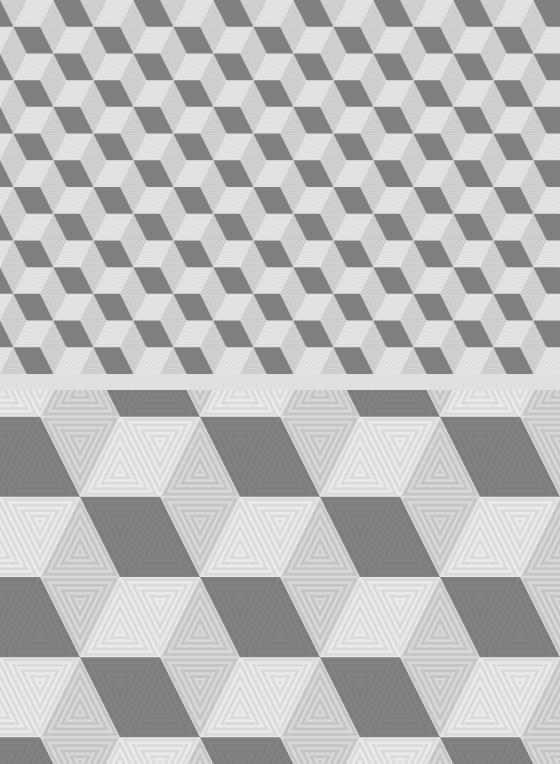
Top: the whole. Bottom: its middle third, enlarged.
Write a Shadertoy shader that draws this pattern.

```glsl
// Tumbling-block rhombi in three greys, engraved with concentric triangles.

const float TAU = 6.2831853;
const vec2 REPEATS = vec2(7.0, 7.0);      // blocks across, pairs of rows down
const float SIDES_PER_BLOCK = 3.0;        // triangle sides in one block width
const float RING_SPACING = 0.0687;        // in triangle sides
const int SAMPLES = 4;                    // antialiasing grid per axis

const vec3 DARK_FACE  = vec3(0.497, 0.500, 0.510);
const vec3 MID_FACE   = vec3(0.802, 0.808, 0.816);
const vec3 LIGHT_FACE = vec3(0.880, 0.886, 0.890);

// Distance from v to the nearest whole number.
float gridDistance(float v) {
    return abs(v - round(v));
}

// Distance to the nearest edge of the triangle grid; slanted axes a and b, row axis t.
float triangleEdge(float a, float b, float t) {
    float slantScale = length(vec2(1.0, 0.5));
    return min(min(gridDistance(a), gridDistance(b)) / slantScale, gridDistance(t));
}

// Engraved rings, from -1 in the grooves to 1 on the ridges.
float rings(float edge, float spacing) {
    return cos(TAU * edge / spacing);
}

// Face colour at uv, where the whole canvas spans 0 to 1.
vec3 blocks(vec2 uv, vec2 repeats) {
    float y = uv.y * repeats.y * 2.0;
    float row = floor(y);
    float t = 1.0 - (y - row);            // 0 at the top of the row

    // Alternate rows move by half a block.
    float stagger = 0.5 * SIDES_PER_BLOCK * mod(row, 2.0);
    float x = uv.x * repeats.x * SIDES_PER_BLOCK - 0.5 - stagger;
    float a = x - 0.5 * t;
    float b = x + 0.5 * t;

    // Each face is one band of a slanted axis; the remainder is the upright rhombus.
    float isDark = 1.0 - step(1.0, mod(a, SIDES_PER_BLOCK));
    float isLight = step(2.0, mod(b, SIDES_PER_BLOCK));
    vec3 face = mix(mix(MID_FACE, LIGHT_FACE, isLight), DARK_FACE, isDark);
    float relief = mix(mix(0.050, 0.042, isLight), 0.012, isDark);

    return face + relief * rings(triangleEdge(a, b, t), RING_SPACING);
}

void mainImage(out vec4 fragColor, in vec2 fragCoord) {
    // Average a regular grid of samples inside the pixel.
    vec3 sum = vec3(0.0);
    for (int j = 0; j < SAMPLES; j++) {
        for (int i = 0; i < SAMPLES; i++) {
            vec2 offset = (vec2(i, j) + 0.5) / float(SAMPLES) - 0.5;
            sum += blocks((fragCoord + offset) / iResolution.xy, REPEATS);
        }
    }
    fragColor = vec4(sum / float(SAMPLES * SAMPLES), 1.0);
}
```
